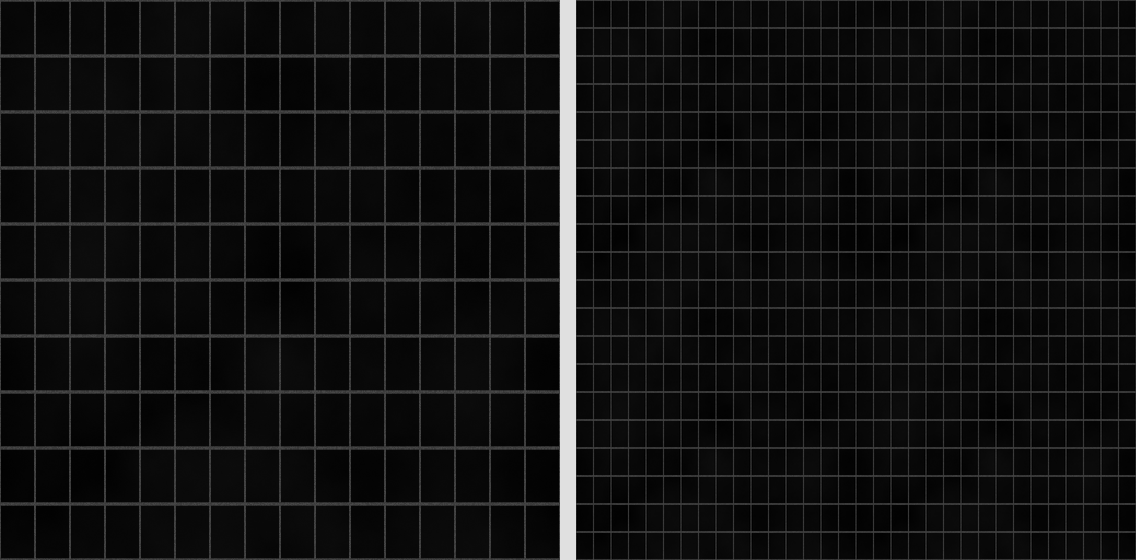
Left, the tile; right, the same tile 2 across and 2 down.
This texture is drawn by a Shadertoy shader. Its source:

```glsl
// Near-black rectangular tiles, 16 across and 10 down, set in thin grey grout.
// Distance to the nearest joint gives the grid; wrapping value noise adds
// faint clouds to the tiles, and a fine hash adds grain to the grout.

const vec2 TILES = vec2(16.0, 10.0);             // repeats across and down
const vec2 JOINT_WIDTH = vec2(0.0034, 0.0060);   // vertical, horizontal joints
const vec3 TILE_COLOR = vec3(0.027);
const vec3 GROUT_COLOR = vec3(0.253);
const float CLOUD_CELLS = 6.0;                   // coarsest cloud cells per side
const int CLOUD_OCTAVES = 5;
const float CLOUD_CONTRAST = 0.055;
const float TILE_VARIATION = 0.007;
const float GRAIN_CELLS = 512.0;
const float GROUT_GRAIN = 0.065;
const float TILE_GRAIN = 0.004;

// Integer hash of a lattice point, 0 to 1
float hash(vec2 p) {
    uvec2 q = uvec2(ivec2(p)) * uvec2(1597u, 3813u);
    uint n = (q.x ^ (q.y << 7)) + 977u;
    n = (n ^ (n >> 15)) * 73471u;
    n = (n ^ (n >> 13)) * 91813u;
    n ^= n >> 16;
    return float(n & 65535u) / 65535.0;
}

// Value noise that repeats after a whole number of cells
float wrappedNoise(vec2 p, float period) {
    vec2 cell = floor(p);
    vec2 f = fract(p);
    f = f * f * f * (f * (f * 6.0 - 15.0) + 10.0);
    vec2 a = mod(cell, period);
    vec2 b = mod(cell + 1.0, period);
    return mix(mix(hash(a), hash(vec2(b.x, a.y)), f.x),
               mix(hash(vec2(a.x, b.y)), hash(b), f.x), f.y);
}

// Layered noise centred on zero
float clouds(vec2 uv) {
    float sum = 0.0;
    float weight = 0.5;
    float cells = CLOUD_CELLS;
    for (int i = 0; i < CLOUD_OCTAVES; i++) {
        sum += weight * (wrappedNoise(uv * cells, cells) - 0.5);
        weight *= 0.5;
        cells *= 2.0;
    }
    return sum;
}

void mainImage(out vec4 fragColor, in vec2 fragCoord) {
    vec2 uv = fragCoord / iResolution.xy;
    vec2 pixel = 1.0 / iResolution.xy;

    // Joints are centred on the tile borders, so they wrap at the canvas edge
    vec2 grid = uv * TILES;
    vec2 jointDistance = (0.5 - abs(fract(grid) - 0.5)) / TILES;
    vec2 joint = clamp((0.5 * JOINT_WIDTH - jointDistance) / pixel + 0.5, 0.0, 1.0);
    float grout = max(joint.x, joint.y);

    // Clouds, a small shift per tile and fine grain
    float grain = hash(mod(floor(uv * GRAIN_CELLS), GRAIN_CELLS)) - 0.5;
    float tileShift = hash(mod(floor(grid), TILES) + 37.0) - 0.5;
    vec3 tile = TILE_COLOR + CLOUD_CONTRAST * clouds(uv)
              + TILE_VARIATION * tileShift + TILE_GRAIN * grain;
    vec3 groutColor = GROUT_COLOR + GROUT_GRAIN * grain;

    fragColor = vec4(mix(max(tile, 0.0), groutColor, grout), 1.0);
}
```
